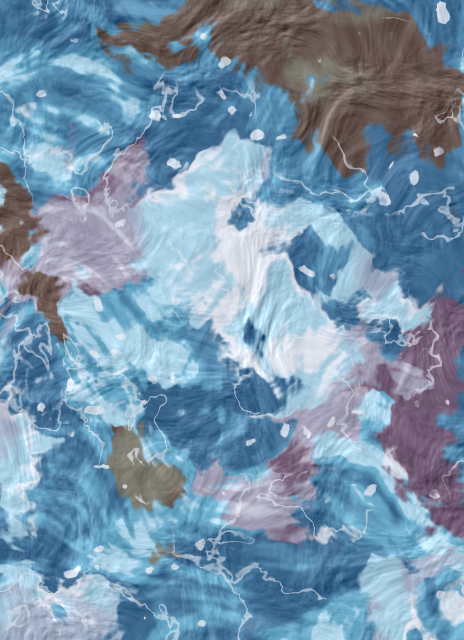
This texture is drawn by a WebGL 1 fragment shader. Its source:

```glsl
precision highp float;
// Abstract acrylic painting: torn patches of brown, mauve and white over brushed blue.

uniform vec2 u_resolution;

const vec3 DEEP_BLUE = vec3(0.25, 0.42, 0.57);
const vec3 MID_BLUE = vec3(0.33, 0.54, 0.68);
const vec3 SKY_BLUE = vec3(0.41, 0.66, 0.78);
const vec3 PALE_BLUE = vec3(0.66, 0.81, 0.89);
const vec3 WHITE = vec3(0.87, 0.89, 0.93);
const vec3 LAVENDER = vec3(0.64, 0.63, 0.72);
const vec3 PLUM = vec3(0.45, 0.36, 0.46);
const vec3 BROWN = vec3(0.41, 0.33, 0.30);
const vec3 OLIVE = vec3(0.50, 0.48, 0.43);
const float WARP = 0.13;         // bending of the patches
const float RAGGED = 0.24;       // tearing of patch edges
const float FEATHER = 0.06;      // bristle marks at patch edges
const float EDGE = 0.014;        // softness of patch edges
const float STROKE_STEP = 0.007; // spacing of samples along a stroke
const float RELIEF = 0.85;       // strength of the raised paint
const float RELIEF_STEP = 0.003;

float hash(vec2 p) {
  return fract(sin(dot(p, vec2(127.1, 311.7))) * 43758.5453);
}

float noise(vec2 p) {
  vec2 i = floor(p), f = fract(p);
  f = f * f * (3.0 - 2.0 * f);
  return mix(mix(hash(i), hash(i + vec2(1.0, 0.0)), f.x),
             mix(hash(i + vec2(0.0, 1.0)), hash(i + 1.0), f.x), f.y);
}

float fbm(vec2 p) {
  float sum = 0.0, amp = 0.5;
  for (int i = 0; i < 5; i++) {
    sum += amp * noise(p);
    p = mat2(1.6, 1.2, -1.2, 1.6) * p + 7.3;
    amp *= 0.5;
  }
  return sum / 0.97;
}

vec2 fbm2(vec2 p) {
  return vec2(fbm(p), fbm(p + 31.7)) - 0.5;
}

// Bristle marks: noise averaged along a curving stroke direction.
float bristles(vec2 p) {
  float angle = 0.7 + 4.0 * (noise(p * 5.0 + 3.0) - 0.5);
  vec2 dir = vec2(cos(angle), sin(angle));
  float sum = 0.0;
  for (int i = -6; i <= 6; i++) {
    vec2 q = p + dir * float(i) * STROKE_STEP;
    sum += 0.5 * noise(q * 50.0) + 0.5 * noise(q * 125.0);
  }
  return clamp(0.5 + 3.0 * (sum / 13.0 - 0.5), 0.0, 1.0);
}

// Coverage of a ragged patch around the segment from a to b.
float daub(vec2 p, vec2 a, vec2 b, float radius, float rough) {
  vec2 ab = b - a;
  float t = clamp(dot(p - a, ab) / dot(ab, ab), 0.0, 1.0);
  return 1.0 - smoothstep(-EDGE, EDGE, length(p - a - ab * t) - radius + rough);
}

float paintHeight(vec2 p) {
  return fbm(p * 24.0 + 3.0 * vec2(noise(p * 11.0), noise(p * 11.0 + 5.0)));
}

// Round splashes of paint, one at most in each cell of a bent grid.
float splashes(vec2 p, float cells) {
  vec2 g = p * cells, id = floor(g);
  vec2 centre = 0.35 + 0.3 * vec2(hash(id), hash(id + 17.0));
  float radius = 0.06 + 0.2 * hash(id + 41.0);
  float chosen = step(0.8, hash(id + 73.0));
  return chosen * (1.0 - smoothstep(-0.04, 0.04, length(fract(g) - centre) - radius));
}

void main() {
  vec2 p = gl_FragCoord.xy / u_resolution.y;
  p.x += 0.5 * (0.7266 - u_resolution.x / u_resolution.y);
  vec2 bend = fbm2(p * 6.0);
  vec2 w = p + WARP * bend;
  float stroke = bristles(p + 0.03 * bend);
  float torn = fbm(w * 15.0 + 4.0);
  float rough = RAGGED * (torn - 0.5) + FEATHER * (stroke - 0.5);

  // Brushed blue ground
  float tone = fbm(w * 7.0 + 2.0 * bend) + 0.28 * (stroke - 0.5);
  vec3 col = mix(DEEP_BLUE, MID_BLUE, smoothstep(0.34, 0.50, tone));
  col = mix(col, SKY_BLUE, smoothstep(0.48, 0.60, tone - 0.10 * (p.y - 0.4)));
  col = mix(col, PALE_BLUE, smoothstep(0.61, 0.70, tone));

  // Mauve masses
  vec3 mauve = mix(LAVENDER, PLUM, smoothstep(0.54, 0.68, fbm(w * 11.0 + 8.0) + 0.2 * (stroke - 0.5)));
  mauve = mix(mauve, WHITE, 0.45 * smoothstep(0.55, 0.8, stroke));
  col = mix(col, PLUM, daub(w, vec2(0.69, 0.48), vec2(0.66, 0.29), 0.065, rough));
  col = mix(col, mauve, daub(w, vec2(0.17, 0.68), vec2(0.06, 0.57), 0.095, rough));
  col = mix(col, mauve, daub(w, vec2(0.56, 0.42), vec2(0.43, 0.22), 0.085, rough));

  // White and pale blue masses
  vec3 light = mix(PALE_BLUE, WHITE, smoothstep(0.40, 0.56, torn + 0.3 * (stroke - 0.5)));
  light = mix(light, LAVENDER, 0.6 * smoothstep(0.56, 0.68, fbm(w * 9.0 + 21.0)));
  float lit = daub(w, vec2(0.34, 0.68), vec2(0.46, 0.45), 0.09, rough);
  lit = max(lit, daub(w, vec2(0.57, 0.54), vec2(0.64, 0.52), 0.028, rough));
  lit = max(lit, daub(w, vec2(0.64, 0.02), vec2(0.72, 0.07), 0.05, rough));
  lit = max(lit, daub(w, vec2(0.03, 0.04), vec2(0.12, 0.07), 0.035, rough));
  lit = max(lit, daub(w, vec2(0.00, 0.42), vec2(0.02, 0.28), 0.04, rough));
  col = mix(col, light, lit);
  col = mix(col, DEEP_BLUE, daub(w, vec2(0.29, 0.39), vec2(0.37, 0.41), 0.05, rough));

  // Brown masses, thinning to olive
  vec3 earth = mix(BROWN, OLIVE, smoothstep(0.50, 0.68, fbm(w * 8.0 + 13.0)));
  float earthy = daub(w, vec2(0.33, 0.97), vec2(0.64, 0.84), 0.085, rough);
  earthy = max(earthy, daub(w, vec2(0.01, 0.72), vec2(0.08, 0.49), 0.045, rough));
  earthy = max(earthy, daub(w, vec2(0.19, 0.30), vec2(0.34, 0.07), 0.03, rough));
  col = mix(col, earth, 0.95 * earthy);

  // White splashes and thin veins
  vec2 s = p + 0.045 * fbm2(p * 22.0);
  float drops = max(splashes(s, 9.0), splashes(s + 0.37, 24.0));
  col = mix(col, WHITE, 0.85 * drops * smoothstep(0.40, 0.52, torn));
  float vein = 1.0 - smoothstep(0.004, 0.022, abs(fbm(w * 12.0 + 51.0) - 0.5));
  col = mix(col, WHITE, 0.6 * vein * smoothstep(0.47, 0.62, noise(p * 13.0 + 6.0)));

  // Raised paint lit from the upper left, with fine bristle grain
  float slope = paintHeight(p) - paintHeight(p + RELIEF_STEP * vec2(-1.0, 1.0));
  col += RELIEF * slope + 0.09 * (stroke - 0.5);
  gl_FragColor = vec4(clamp(col, 0.0, 1.0), 1.0);
}
```
